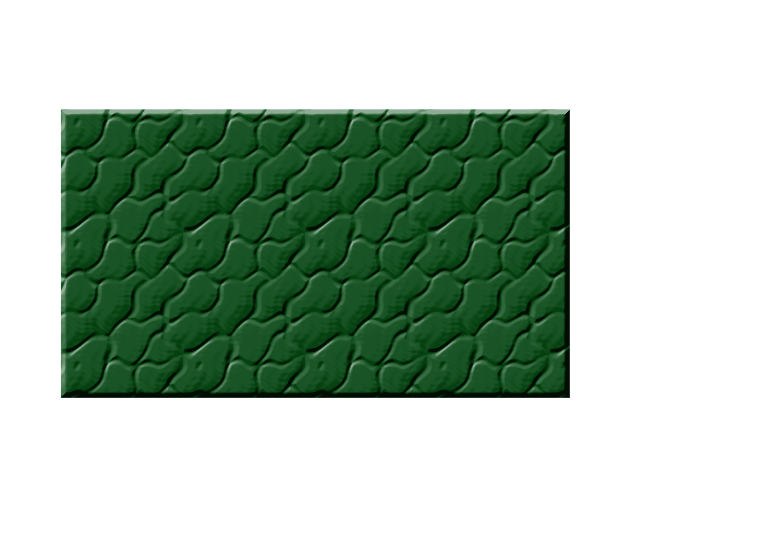
Give the GLSL for this pattern, as a WebGL 1 fragment shader.

```glsl
precision highp float;

uniform vec2 u_resolution;

// Layout, in canvas heights
const vec2 CANVAS = vec2(1.399, 1.0);
const vec2 PANEL_MIN = vec2(0.111, 0.274);
const vec2 PANEL_MAX = vec2(1.038, 0.8005);
const float TILE = 0.2222;
const float BEVEL = 0.0125;

// Relief, in cell units
const float CELLS = 3.0;
const float JITTER = 0.9;
const vec2 SQUEEZE_AXIS = vec2(-0.6, 0.8);
const float SQUEEZE = 0.6;
const float DOME = 0.085;
const float CRACK_WIDTH = 0.15;
const float CRACK_DEPTH = 0.085;
const float DIMPLE_DEPTH = 0.045;
const vec2 LIGHT_DIR = vec2(-0.55, 0.835);
const float LIGHT_STEP = 0.05;

const vec3 PAPER = vec3(1.0);
const vec3 PALE = vec3(0.56, 0.68, 0.59);
const vec3 LIT = vec3(0.21, 0.42, 0.25);
const vec3 PLATE = vec3(0.10, 0.33, 0.15);
const vec3 SHADE = vec3(0.02, 0.25, 0.06);
const vec3 CRACK = vec3(0.0, 0.05, 0.01);

const float TAU = 6.28318;

vec2 hash2(vec2 cell) {
  vec2 k = mod(cell, CELLS) + 1.0;
  return fract(sin(vec2(dot(k, vec2(127.1, 311.7)),
                        dot(k, vec2(269.5, 183.3)))) * 4375.85);
}

// Squeezed space makes the plates lean along the rising diagonal
vec2 squeeze(vec2 v) {
  return v + SQUEEZE * SQUEEZE_AXIS * dot(v, SQUEEZE_AXIS);
}

vec2 toSeed(vec2 cell, vec2 q) {
  return squeeze(cell + 0.5 + JITTER * (hash2(cell) - 0.5) - q);
}

// Layered sines that wrap with the tile
float ripple(vec2 q) {
  vec2 a = q * TAU / CELLS;
  return (sin(a.x + 2.0 * a.y + 1.0) + sin(3.0 * a.x - a.y + 2.6)
        + 0.6 * sin(2.0 * a.x + 5.0 * a.y)) / 2.6;
}

// Height of the cracked plates
float relief(vec2 q) {
  vec2 a = q * TAU / CELLS;
  q += 0.07 * vec2(sin(3.0 * a.y + a.x), sin(4.0 * a.x - a.y + 1.7));
  vec2 home = floor(q);
  vec2 owner = home;
  vec2 near = vec2(8.0);
  for (int j = -2; j <= 2; j++) {
    for (int i = -2; i <= 2; i++) {
      vec2 cell = home + vec2(float(i), float(j));
      vec2 r = toSeed(cell, q);
      if (dot(r, r) < dot(near, near)) {
        near = r;
        owner = cell;
      }
    }
  }
  float edge = 8.0;
  for (int j = -2; j <= 2; j++) {
    for (int i = -2; i <= 2; i++) {
      vec2 r = toSeed(owner + vec2(float(i), float(j)), q);
      vec2 gap = r - near;
      if (dot(gap, gap) > 0.0001)
        edge = min(edge, dot(0.5 * (r + near), normalize(gap)));
    }
  }
  float depth = CRACK_DEPTH * (0.55 + 0.65 * ripple(q));
  float groove = 1.0 - smoothstep(0.0, CRACK_WIDTH, edge);
  vec2 pit = near + vec2(-0.15, 0.2);
  float dimple = step(0.55, hash2(owner + 1.0).x) * exp(-60.0 * dot(pit, pit));
  return -DOME * dot(near, near) - max(depth, 0.01) * groove
         - DIMPLE_DEPTH * dimple + 0.006 * ripple(q * 4.0);
}

// Tone -1 is crack black, 0 the plain plate, 1 the palest glint
vec3 toneColor(float tone) {
  vec3 lit = mix(mix(PLATE, LIT, smoothstep(0.0, 0.35, tone)),
                 PALE, smoothstep(0.35, 1.0, tone));
  vec3 dark = mix(mix(PLATE, SHADE, smoothstep(0.0, 0.25, -tone)),
                  CRACK, smoothstep(0.3, 0.85, -tone));
  return tone > 0.0 ? lit : dark;
}

// Raised frame: light on top and left, dark on right and bottom
float bevelTone(vec2 p) {
  vec2 lo = p - PANEL_MIN;
  vec2 hi = PANEL_MAX - p;
  float lightSide = min(lo.x, hi.y);
  float darkSide = min(hi.x, lo.y);
  float strength = lo.x < hi.y ? 0.6 : 1.0;
  if (darkSide < lightSide) strength = -1.1;
  float d = min(lightSide, darkSide);
  return strength * (1.0 - smoothstep(0.45 * BEVEL, BEVEL, d));
}

void main() {
  vec2 p = gl_FragCoord.xy / u_resolution * CANVAS;
  vec2 q = (p - PANEL_MIN) / TILE * CELLS;

  float slope = (relief(q) - relief(q + LIGHT_DIR * LIGHT_STEP)) / LIGHT_STEP;
  float tone = (slope > 0.0 ? 0.6 : 1.0) * slope - 0.03;
  vec3 panel = toneColor(clamp(tone + bevelTone(p), -1.0, 1.0));

  vec2 inside = min(p - PANEL_MIN, PANEL_MAX - p);
  float cover = clamp(min(inside.x, inside.y) * u_resolution.y + 0.5, 0.0, 1.0);
  gl_FragColor = vec4(mix(PAPER, panel, cover), 1.0);
}
```
